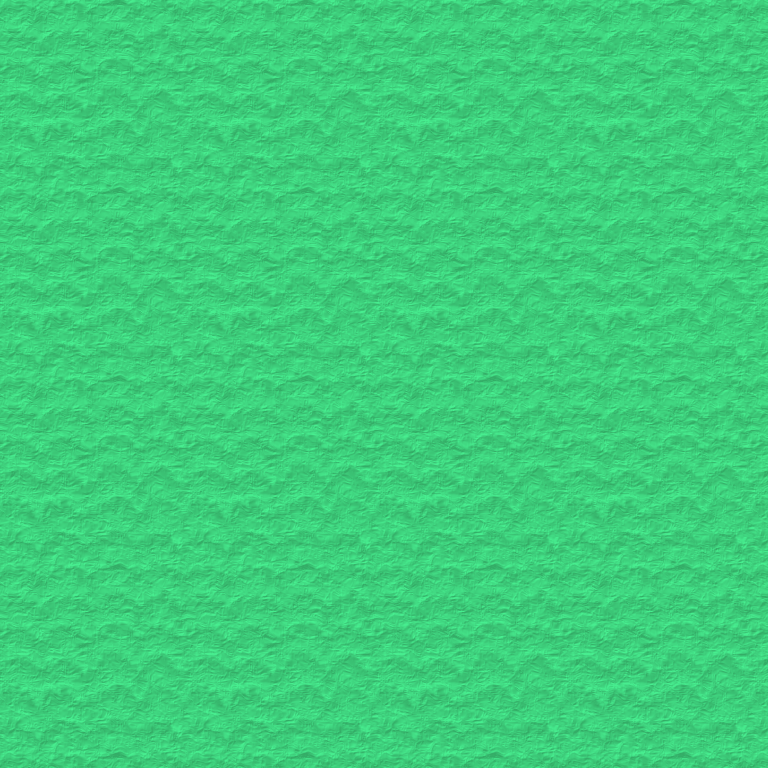
Reproduce this pattern procedurally as a WebGL 2 fragment shader.

```glsl
#version 300 es
precision highp float;

uniform vec2 u_resolution;
out vec4 fragColor;

const float REPEATS = 4.08;          // tiles across and down
const float BANDS = 6.0;             // shaded bands per tile
const float HILLS = 4.0;             // crests along a band, per tile
const float HILL_HEIGHT = 0.46;      // in band heights
const float HILL_SHIFT = 0.39;
const float BAND_SHIFT = 0.78;
const float EDGE_SOFTNESS = 0.28;
const float BAND_CONTRAST = 0.46;
const float RELIEF_GAIN = 2.7;
const float RELIEF_STEP = 0.0036;    // in tile widths
const vec2 LIGHT_DIRECTION = vec2(-0.45, 0.9);
const vec3 SHADOW_GREEN = vec3(0.210, 0.700, 0.417);
const vec3 LIGHT_GREEN = vec3(0.272, 0.910, 0.548);
const float PI = 3.14159;

float hash(uvec2 cell, uint seed) {
    uint h = cell.x * 1597u + cell.y * 51749u + seed * 7919u;
    h = (h ^ (h >> 15)) * 73244475u;
    h = (h ^ (h >> 13)) * 40503u;
    h = (h ^ (h >> 16)) * 73244475u;
    h ^= h >> 15;
    return float(h & 65535u) / 65535.0;
}

// Value noise that wraps once per tile
float tileNoise(vec2 p, vec2 cells, uint seed) {
    vec2 q = p * cells;
    vec2 base = floor(q);
    vec2 f = q - base;
    f = f * f * (3.0 - 2.0 * f);
    uvec2 lo = uvec2(mod(base, cells));
    uvec2 hi = uvec2(mod(base + 1.0, cells));
    float bottom = mix(hash(lo, seed), hash(uvec2(hi.x, lo.y), seed), f.x);
    float top = mix(hash(uvec2(lo.x, hi.y), seed), hash(hi, seed), f.x);
    return mix(bottom, top, f.y);
}

// Crumpled surface built from folded noise
float crumpleHeight(vec2 p) {
    vec2 warp = vec2(tileNoise(p, vec2(22.0, 26.0), 11u),
                     tileNoise(p, vec2(22.0, 26.0), 12u)) - 0.5;
    p += 0.025 * warp;
    vec2 cells = vec2(16.0, 22.0);
    float height = 0.0;
    float amplitude = 0.34;
    for (uint octave = 0u; octave < 3u; octave++) {
        float n = tileNoise(p, cells, octave + 20u);
        height += amplitude * (1.0 - abs(2.0 * n - 1.0));
        cells *= 2.0;
        amplitude *= 0.68;
    }
    return height;
}

// Light above each crest, dark below it, fading downward
float bandShade(vec2 p) {
    float sway = tileNoise(p, vec2(6.0, 6.0), 1u) - 0.5;
    float ragged = tileNoise(p, vec2(16.0, 14.0), 2u) - 0.5;
    float frayed = tileNoise(p, vec2(40.0, 44.0), 3u) - 0.5;
    float crest = abs(cos(PI * (p.x * HILLS - HILL_SHIFT + 0.22 * sway)));
    float height = p.y * BANDS + BAND_SHIFT - HILL_HEIGHT * crest
                 + 0.16 * sway + 0.24 * ragged + 0.28 * frayed;
    float t = fract(height);
    float fade = 1.0 - t / (1.0 - EDGE_SOFTNESS);
    float rise = smoothstep(1.0 - EDGE_SOFTNESS, 1.0, t);
    return mix(max(fade, 0.0), 1.0, rise);
}

void main() {
    vec2 uv = gl_FragCoord.xy / u_resolution;
    vec2 tile = fract(uv * REPEATS);

    // Slope of the surface toward the light
    vec2 offset = RELIEF_STEP * LIGHT_DIRECTION;
    float relief = crumpleHeight(tile - offset) - crumpleHeight(tile + offset);

    float shade = 0.5 + BAND_CONTRAST * (bandShade(tile) - 0.5)
                + RELIEF_GAIN * relief;
    fragColor = vec4(mix(SHADOW_GREEN, LIGHT_GREEN, clamp(shade, -0.1, 1.1)), 1.0);
}
```
